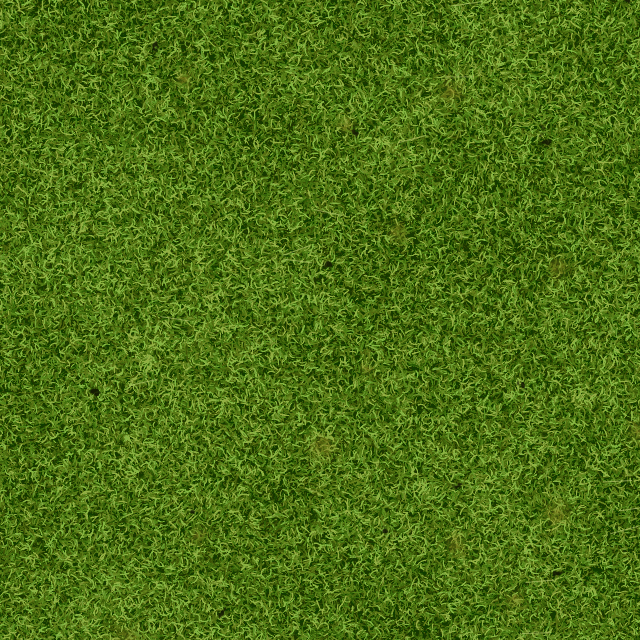
Write a Shadertoy shader that draws this texture.

```glsl
// Short mown lawn seen from above: many layers of tiny curved blades, scattered
// one per grid cell and stacked from shaded depth to sunlit top. A scalar tone is
// composited, varied by broad areas, and mapped to greens; sparse marks go on top.

const float TAU = 6.2831853;
const int LAYERS = 12;
const float CELL = 0.0112;          // spacing of blades in one layer
const float BLADE_LENGTH = 0.0072;  // half of the longest blade
const float BLADE_WIDTH = 0.00115;  // half width at the root
const float BLADE_CONTRAST = 1.2;
const float DEPTH_SHADE = 0.7;
const float AREA_SHADE = 0.26;
const float HUE_SPREAD = 0.09;
const int MARKS = 13;
const vec3 SOIL = vec3(0.07, 0.09, 0.01);
const vec3 DRY = vec3(0.52, 0.48, 0.12);
const vec3 STRAW = vec3(0.70, 0.77, 0.42);

// Greens from shade to sun, and the tone at which each is reached
const vec3 GREENS[6] = vec3[6](
    vec3(0.09, 0.22, 0.00), vec3(0.20, 0.33, 0.02), vec3(0.29, 0.43, 0.06),
    vec3(0.38, 0.53, 0.11), vec3(0.44, 0.58, 0.20), vec3(0.55, 0.70, 0.26));
const float TONES[6] = float[6](0.04, 0.18, 0.41, 0.66, 0.82, 0.95);

vec4 hash4(vec3 p) {
    vec4 q = fract(p.xyzx * vec4(0.1031, 0.1030, 0.0973, 0.1099));
    q += dot(q, q.wzxy + 33.33);
    return fract((q.xxyz + q.yzzw) * q.zywx);
}

float noise(vec2 p) {
    vec2 i = floor(p), f = fract(p);
    f = f * f * (3.0 - 2.0 * f);
    float a = hash4(vec3(i, 71.0)).x;
    float b = hash4(vec3(i + vec2(1, 0), 71.0)).x;
    float c = hash4(vec3(i + vec2(0, 1), 71.0)).x;
    float d = hash4(vec3(i + vec2(1, 1), 71.0)).x;
    return mix(mix(a, b, f.x), mix(c, d, f.x), f.y);
}

vec3 greenRamp(float tone) {
    vec3 color = GREENS[0];
    for (int i = 1; i < 6; i++) {
        float t = (tone - TONES[i - 1]) / (TONES[i] - TONES[i - 1]);
        color = mix(color, GREENS[i], clamp(t, 0.0, 1.0));
    }
    return color;
}

vec2 turn(vec2 p, float angle) {
    float c = cos(angle), s = sin(angle);
    return vec2(c * p.x + s * p.y, c * p.y - s * p.x);
}

// Returns coverage in x and position along the blade (-1 root, 1 tip) in y
vec2 blade(vec2 p, float halfLength, float bend, float pixel) {
    float along = clamp(p.y / halfLength, -1.0, 1.0);
    float curve = bend * halfLength * along * along;
    float dist = length(vec2(p.x - curve, p.y - along * halfLength));
    float width = BLADE_WIDTH * (0.8 - 0.25 * along);
    return vec2(clamp((width - dist) / pixel + 0.5, 0.0, 1.0), along);
}

// Composites tone (x) and warmth (y) of all blades
vec2 grass(vec2 uv, float pixel) {
    vec2 result = vec2(0.0);
    for (int layer = 0; layer < LAYERS; layer++) {
        float depth = float(layer + 1) / float(LAYERS);
        vec2 shift = hash4(vec3(float(layer), 5.0, 9.0)).xy;
        vec2 home = floor(uv / CELL + shift);
        for (int k = 0; k < 9; k++) {
            vec2 cell = home + vec2(k % 3, k / 3) - 1.0;
            vec4 place = hash4(vec3(cell, float(layer) + 11.0));
            vec4 look = hash4(vec3(cell, float(layer) + 43.0));
            vec2 root = (cell + place.xy - shift) * CELL;
            float angle = TAU * noise(root * 22.0) + 3.6 * (place.z - 0.5);
            float halfLength = BLADE_LENGTH * mix(0.5, 1.0, place.w);
            vec2 b = blade(turn(uv - root, angle), halfLength, look.z - 0.5, pixel);
            float tone = 0.5 + BLADE_CONTRAST * (look.x - 0.5)
                       + DEPTH_SHADE * (depth - 0.72) + 0.08 * b.y;
            result = mix(result, vec2(tone, look.y - 0.5), b.x);
        }
    }
    return result;
}

// Rare dry spots, bare soil and loose straws
vec3 addMarks(vec3 color, vec2 uv, float pixel) {
    float grain = noise(uv * 230.0);
    for (int i = 0; i < MARKS; i++) {
        vec4 a = hash4(vec3(float(i), 3.0, 17.0));
        vec4 b = hash4(vec3(float(i), 8.0, 29.0));
        float spot = length(uv - a.xy) / mix(0.010, 0.019, b.z);
        color = mix(color, DRY, 0.6 * exp(-spot * spot) * (0.4 + 0.6 * grain));

        vec2 q = turn(uv - a.zw, b.w * TAU) * vec2(1.0, 1.7);
        float bare = exp(-dot(q, q) / 0.00014) * (0.25 + grain);
        color = mix(color, SOIL, 0.85 * smoothstep(0.4, 0.75, bare));

        vec2 s = turn(uv - b.xy, 0.7 * (a.x - 0.5));
        s.x -= clamp(s.x, -0.022, 0.022);
        float straw = clamp((0.0007 - length(s)) / pixel + 0.5, 0.0, 1.0);
        color = mix(color, STRAW, 0.75 * straw);
    }
    return color;
}

void mainImage(out vec4 fragColor, in vec2 fragCoord) {
    vec2 uv = fragCoord / iResolution.y;
    float pixel = 1.0 / iResolution.y;
    vec2 lawn = grass(uv, pixel);

    // Broad lighter and darker areas, with small tufts
    float area = 0.55 * noise(uv * 5.0 + 3.0) + 0.25 * noise(uv * 13.0)
               + 0.20 * noise(uv * 38.0) - 0.5;
    vec3 color = greenRamp(lawn.x + AREA_SHADE * area);
    color += HUE_SPREAD * lawn.y * vec3(1.0, -0.4, 0.1);
    fragColor = vec4(clamp(addMarks(color, uv, pixel), 0.0, 1.0), 1.0);
}
```
